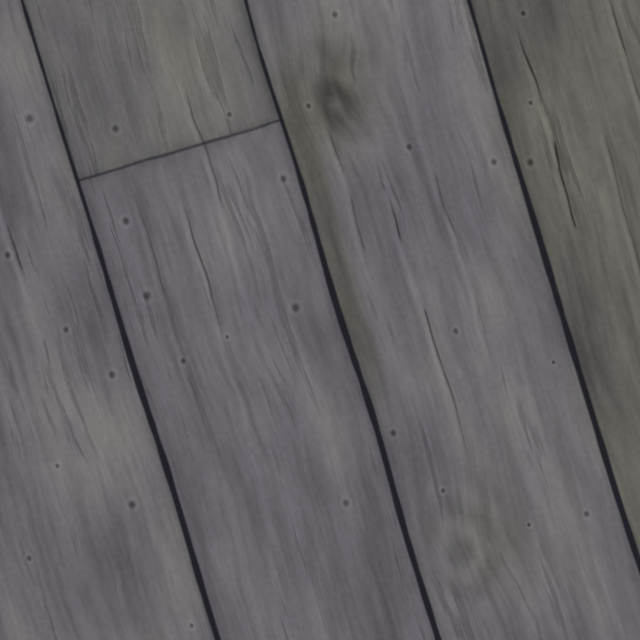
Reproduce this texture procedurally as a WebGL 2 fragment shader.

```glsl
#version 300 es
precision highp float;
// Weathered grey floorboards laid diagonally, with dark gaps, cracks, knots and nail marks.
uniform vec2 u_resolution;
out vec4 outColor;

#define BOARD_ANGLE 0.294
#define BOARD_WIDTH 0.3327
#define FIRST_GAP 0.0365
#define JOINT_AT 0.306
#define KNOT_SPACING 0.725
#define SPOT_CELL 0.11
#define SPOT_CHANCE 0.36
#define CRACKS 3
#define GRAIN 0.125
#define MOTTLE 0.15

const vec3 COOL = vec3(1.0, 0.977, 1.03);
const vec3 OLIVE = vec3(1.0, 0.99, 0.93);
const vec3 GAP_COLOR = vec3(0.125, 0.12, 0.145);
const float BOARD_TONE[4] = float[4](0.408, 0.407, 0.428, 0.378);
const float BOARD_WARMTH[4] = float[4](0.15, 0.05, 0.25, 0.95);

float hash(vec2 p) {
  vec3 h = fract(p.xyx * vec3(0.1031, 0.1030, 0.0973));
  h += dot(h, h.yzx + 33.33);
  return fract((h.x + h.y) * h.z);
}

float noise(vec2 p) {
  vec2 i = floor(p), f = fract(p);
  f = f * f * (3.0 - 2.0 * f);
  return mix(mix(hash(i), hash(i + vec2(1, 0)), f.x),
             mix(hash(i + vec2(0, 1)), hash(i + vec2(1, 1)), f.x), f.y);
}

float fbm(vec2 p) {
  float sum = 0.0, weight = 0.53;
  for (int i = 0; i < 4; i++) {
    sum += weight * noise(p);
    p = p * 2.03 + 17.7;
    weight *= 0.5;
  }
  return sum;
}

// Coverage of a line of the given half width at distance d
float line(float d, float halfWidth, float soft) {
  return 1.0 - smoothstep(halfWidth - soft, halfWidth + soft, abs(d));
}

// Signed shade of long cracks: dark core with a pale lip on its left
float cracks(vec2 q, float across, float board) {
  float shade = 0.0;
  for (int i = 0; i < CRACKS; i++) {
    vec2 seed = vec2(float(i) * 5.0 + 3.0, board * 9.0 + 40.0);
    float bend = 0.024 * (fbm(vec2(q.y * 5.0, seed.x + seed.y)) - 0.5);
    float center = 0.2 + 0.215 * float(i) + 0.06 * (hash(seed) - 0.5);
    float d = (across - center) * BOARD_WIDTH + bend;
    float start = 0.1 + 0.35 * hash(seed + 1.3);
    float span = smoothstep(start, start + 0.08, q.y)
               * (1.0 - smoothstep(start + 0.3, start + 0.5, q.y));
    float broken = smoothstep(0.3, 0.55, noise(vec2(q.y * 16.0, seed.y + seed.x)));
    float depth = span * broken * mix(0.35, 1.0, hash(seed + 2.7));
    shade -= 0.17 * depth * line(d, 0.0016, 0.0018);
    shade -= 0.03 * span * line(d - 0.005, 0.003, 0.007);
    shade += 0.04 * span * line(d + 0.007, 0.003, 0.005);
  }
  return shade;
}

// Small nail and pin knots: dark core, faint pale ring
float spots(vec2 q) {
  vec2 cell = floor(q / SPOT_CELL);
  vec2 jitter = vec2(hash(cell + 61.0), hash(cell + 83.0));
  vec2 d = (fract(q / SPOT_CELL) - mix(vec2(0.2), vec2(0.8), jitter)) * SPOT_CELL;
  float radius = mix(0.003, 0.0065, hash(cell + 29.0));
  float r = length(d * vec2(1.0, 0.85));
  float shown = step(hash(cell + 107.0), SPOT_CHANCE);
  return shown * (0.035 * line(r - radius * 1.6, 0.001, 0.003)
                - 0.13 * (1.0 - smoothstep(radius * 0.3, radius * 1.2, r)));
}

void main() {
  vec2 uv = gl_FragCoord.xy / u_resolution.y;
  float pixel = 1.0 / u_resolution.y;

  // Board space: x across the boards, y along them from the top
  vec2 axis = vec2(cos(BOARD_ANGLE), sin(BOARD_ANGLE));
  vec2 p = vec2(uv.x - FIRST_GAP, 1.0 - uv.y);
  vec2 q = vec2(dot(p, vec2(axis.x, -axis.y)), dot(p, axis.yx) + FIRST_GAP * axis.y);
  q.x += 0.006 * (noise(vec2(q.y * 5.0, floor(q.x / BOARD_WIDTH + 0.5) + 9.0)) - 0.5);
  float board = floor(q.x / BOARD_WIDTH);
  float across = fract(q.x / BOARD_WIDTH);
  int index = clamp(int(board) + 1, 0, 3);
  float jointed = step(abs(board), 0.5);
  float upper = jointed * step(q.y, JOINT_AT);

  // Knots swirl the grain of the wide pale board
  float row = floor((q.y - JOINT_AT) / KNOT_SPACING + 0.5);
  vec2 k = vec2((across - 0.26) * BOARD_WIDTH, q.y - JOINT_AT - row * KNOT_SPACING);
  float knot = step(abs(board - 1.0), 0.5) * exp(-dot(k * k, vec2(190.0, 110.0)));

  // Grain, stretched along each board
  vec2 g = q + vec2(board * 3.7 + upper * 1.9 + 20.0, board * 1.3 + 10.0);
  float mottle = fbm(g * vec2(11.0, 5.0));
  g.x += 0.035 * (fbm(g * vec2(5.0, 3.5)) - 0.5) + 0.07 * knot * (mottle - 0.2);
  float streak = fbm(g * vec2(48.0, 4.5));
  float hair = fbm(g * vec2(150.0, 11.0));
  float tone = BOARD_TONE[index] + MOTTLE * (mottle - 0.5) + GRAIN * (streak - 0.5)
             + 0.07 * (hair - 0.5) + 0.02 * (noise(uv * 170.0) - 0.5);
  tone -= 0.09 * smoothstep(0.56, 0.76, streak) * smoothstep(0.42, 0.65, hair);
  tone += knot * (0.035 * sin(90.0 * length(k) + 14.0 * mottle) - 0.14 * smoothstep(0.4, 0.7, mottle));
  tone += cracks(q, across, board) + spots(q);

  // Olive staining, strongest beside the middle gap
  float stain = step(abs(board - 1.0), 0.5) * smoothstep(0.2, 0.35, q.y)
              * (1.0 - smoothstep(0.6, 0.85, q.y)) * (1.0 - smoothstep(0.09, 0.15, across));
  float warmth = BOARD_WARMTH[index] + 0.45 * upper + 0.7 * stain + 0.5 * knot + 1.2 * (mottle - 0.5);
  vec3 color = mix(COOL, OLIVE, clamp(warmth, 0.0, 1.0)) * (tone - 0.045 * stain);

  // Butt joint, then the gaps between boards with soft shadow
  float jointDist = q.y - JOINT_AT + 0.004 * (noise(q * 28.0) - 0.5);
  float joint = jointed * line(jointDist, 0.0018, 0.0012 + pixel);
  color *= 1.0 - jointed * 0.16 * exp(-abs(jointDist) * 90.0) * smoothstep(0.3, 0.6, streak);
  color = mix(color, GAP_COLOR, 0.62 * joint);
  float gapDist = min(across, 1.0 - across) * BOARD_WIDTH;
  float gapWidth = mix(0.0024, 0.0048, smoothstep(0.1, 0.65, q.y)) + 0.002 * (noise(q.yy * 22.0) - 0.5);
  color *= 1.0 - 0.18 * exp(-gapDist * 110.0);
  color = mix(color, GAP_COLOR, 0.96 * line(gapDist, gapWidth, 0.0008 + pixel));
  outColor = vec4(color, 1.0);
}
```
